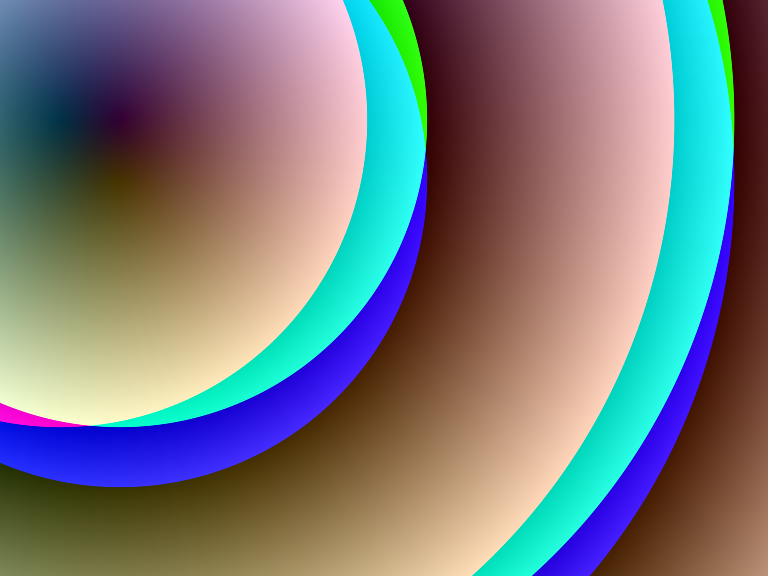
Write a Shadertoy shader that draws this background.

```glsl
#define RING_PERIOD 0.53333
#define RING_CENTER vec2(0.20833, 0.79167)
#define CHANNEL_SHIFT 0.10417
#define EDGE_PIXELS 1.0

// Rising ramp that restarts every unit, with softened restarts
float smoothSaw(float x, float edge) {
    float fromWrap = x - floor(x + 0.5);
    float beforeWrap = 1.0 - smoothstep(-0.5 * edge, 0.5 * edge, fromWrap);
    return fromWrap + beforeWrap * step(0.5, x);
}

// Concentric ramps around one center
float rings(vec2 point, vec2 center, float edge) {
    return smoothSaw(distance(point, center) / RING_PERIOD, edge);
}

void mainImage(out vec4 fragColor, in vec2 fragCoord) {
    vec2 point = fragCoord / iResolution.y;
    float edge = EDGE_PIXELS / (iResolution.y * RING_PERIOD);

    // Red is shifted left, blue is shifted down
    vec2 redCenter = RING_CENTER - vec2(CHANNEL_SHIFT, 0.0);
    vec2 blueCenter = RING_CENTER - vec2(0.0, CHANNEL_SHIFT);

    vec3 color = vec3(rings(point, redCenter, edge),
                      rings(point, RING_CENTER, edge),
                      rings(point, blueCenter, edge));
    fragColor = vec4(color, 1.0);
}
```
